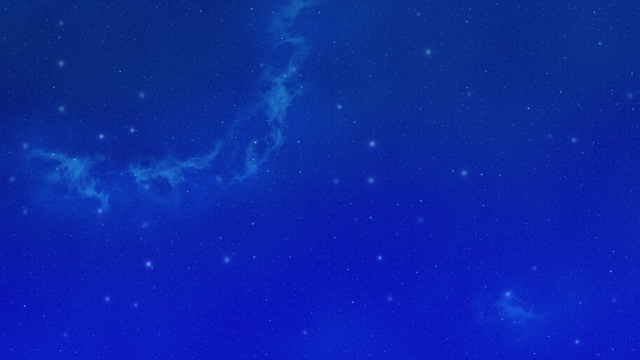
This texture is drawn by a Shadertoy shader. Its source:

```glsl
// Deep blue night sky with a wispy nebula band, faint clouds and scattered stars.

const vec3 TOP_BLUE = vec3(0.04, 0.18, 0.54);
const vec3 LOW_BLUE = vec3(0.045, 0.10, 0.75);
const vec3 CLOUD_BLUE = vec3(0.05, 0.31, 0.83);
const vec3 WISP_LIGHT = vec3(0.07, 0.25, 0.13);
const vec3 STAR_LIGHT = vec3(0.42, 0.62, 0.40);

// Spine of the nebula, in units of canvas height
const vec2 SPINE[6] = vec2[6](
    vec2(0.16, 0.55), vec2(0.29, 0.47), vec2(0.46, 0.51),
    vec2(0.66, 0.57), vec2(0.80, 0.73), vec2(0.85, 1.03));

vec3 hash3(vec2 p) {
    vec3 q = fract(vec3(p.xyx) * vec3(0.1031, 0.1030, 0.0973));
    q += dot(q, q.yxz + 33.33);
    return fract((q.xxy + q.yzz) * q.zyx);
}

float cornerSlope(vec2 cell, vec2 offset) {
    float angle = 6.2832 * hash3(cell + 71.0).x;
    return dot(vec2(cos(angle), sin(angle)), offset);
}

float gradientNoise(vec2 p) {
    vec2 i = floor(p), f = p - i;
    vec2 u = f * f * f * (f * (f * 6.0 - 15.0) + 10.0);
    vec2 e = vec2(1.0, 0.0);
    float low = mix(cornerSlope(i, f), cornerSlope(i + e, f - e), u.x);
    float high = mix(cornerSlope(i + e.yx, f - e.yx), cornerSlope(i + 1.0, f - 1.0), u.x);
    return mix(low, high, u.y);
}

// Turns and doubles the domain between octaves
vec2 nextOctave(vec2 p) {
    return mat2(1.6, 1.2, -1.2, 1.6) * p + 7.3;
}

float fbm(vec2 p) {
    float sum = 0.0, amp = 0.5;
    for (int i = 0; i < 5; i++) {
        sum += amp * gradientNoise(p);
        p = nextOctave(p);
        amp *= 0.5;
    }
    return sum;
}

// Thin bright creases, roughly 0 to 1
float filaments(vec2 p) {
    float sum = 0.0, amp = 0.45;
    for (int i = 0; i < 5; i++) {
        float crease = 1.0 - min(1.0, 2.2 * abs(gradientNoise(p)));
        sum += amp * crease * crease;
        p = nextOctave(p);
        amp *= 0.6;
    }
    return sum;
}

float segmentDistance(vec2 p, vec2 a, vec2 b) {
    vec2 ab = b - a;
    return length(p - a - ab * clamp(dot(p - a, ab) / dot(ab, ab), 0.0, 1.0));
}

float spineDistance(vec2 p) {
    float d = 10.0;
    for (int i = 0; i < 5; i++) d = min(d, segmentDistance(p, SPINE[i], SPINE[i + 1]));
    return d;
}

float falloff(float d, float width) {
    return exp(-d * d / (width * width));
}

// One star per chosen grid cell, kept clear of the cell border
float stars(vec2 p, float cells, float share, float radius, float pixel) {
    vec2 cell = floor(p * cells);
    vec3 place = hash3(cell + cells);
    vec3 kind = hash3(cell + cells * 3.0 + 19.0);
    vec2 centre = (cell + 0.25 + 0.5 * place.xy) / cells;
    float size = max(radius * mix(0.6, 1.1, kind.y), 0.6 * pixel);
    float glow = falloff(length(p - centre), size);
    return glow * step(kind.x, share) * mix(0.25, 1.0, kind.z * kind.z);
}

void mainImage(out vec4 fragColor, in vec2 fragCoord) {
    float pixel = 1.0 / iResolution.y;
    vec2 p = fragCoord * pixel;

    // Sky gradient, darker toward the left and mottled by broad haze
    float haze = fbm(p * 2.3 + 4.0);
    vec3 sky = mix(LOW_BLUE, TOP_BLUE, smoothstep(0.03, 0.95, p.y + 0.15 * haze));
    sky *= 1.0 - 0.14 * falloff(length((p - vec2(0.0, 0.72)) * vec2(0.8, 1.0)), 0.45);
    sky += vec3(0.01, 0.07, 0.05) * haze;

    // Cloud halo and bright filaments along the warped spine
    vec2 warp = vec2(fbm(p * 4.0 + 11.0), fbm(p * 4.0 + 37.0));
    vec2 q = p + 0.16 * warp;
    float d = spineDistance(q);
    float patchy = clamp(0.65 + 1.3 * fbm(p * 6.0 + 20.0), 0.0, 1.2);
    float fade = 1.0 - 0.45 * smoothstep(0.65, 0.95, p.y);
    float wisps = smoothstep(0.3, 0.85, filaments(p * 7.0 + warp));
    float halo = falloff(d, 0.14) * patchy * fade;
    float core = falloff(d, 0.06) * wisps * fade;

    // Smaller clouds near the lower edge
    float rightCloud = length((q - vec2(1.42, 0.15)) * vec2(0.9, 1.1));
    float lowCloud = length((q - vec2(0.86, 0.05)) * vec2(0.7, 1.2));
    halo += 0.65 * falloff(rightCloud, 0.15) * patchy + 0.3 * falloff(lowCloud, 0.11) * patchy;
    core += 0.6 * falloff(rightCloud, 0.075) * wisps;

    vec3 color = mix(sky, CLOUD_BLUE, clamp(0.6 * halo, 0.0, 0.9));
    color += WISP_LIGHT * core;

    // Fine dust, small stars and a few soft large ones
    color += vec3(0.012, 0.03, 0.03) * gradientNoise(p * 120.0);
    float light = 0.35 * stars(p, 64.0, 0.22, 0.0016, pixel);
    light += 0.9 * stars(p, 22.0, 0.28, 0.0022, pixel);
    light += 0.7 * stars(p, 9.0, 0.25, 0.0065, pixel);
    light += 0.12 * stars(p, 9.0, 0.25, 0.016, pixel);
    color += STAR_LIGHT * light;

    fragColor = vec4(clamp(color, 0.0, 1.0), 1.0);
}
```
